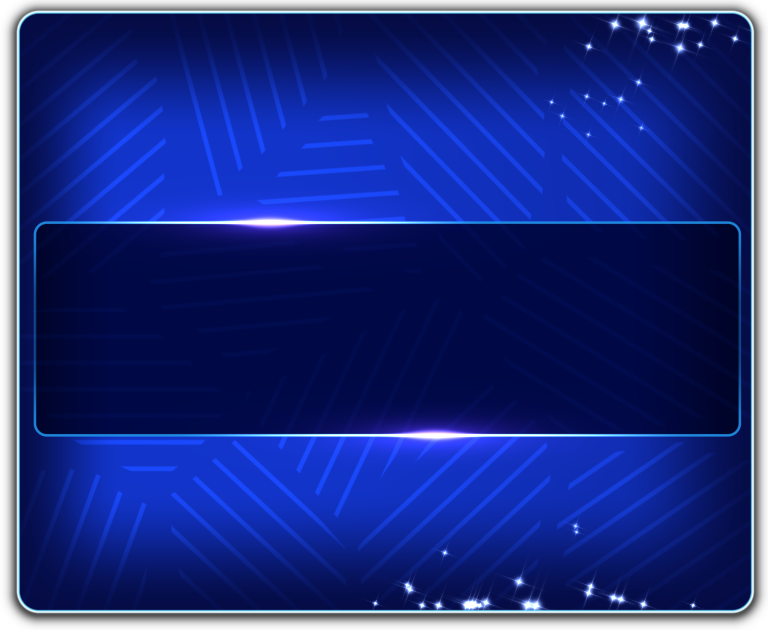
A WebGL 2 fragment shader for this background:

```glsl
#version 300 es
precision highp float;
uniform vec2 u_resolution;
out vec4 fragColor;

// Layout, in units of the canvas height
const float ASPECT = 1.219;
const vec2 CARD_CENTER = vec2(0.6117, 0.505), CARD_HALF = vec2(0.585, 0.478);
const vec2 PANEL_CENTER = vec2(0.6149, 0.4778), PANEL_HALF = vec2(0.5594, 0.1688);
const float CARD_RADIUS = 0.035, PANEL_RADIUS = 0.019;
const vec2 TOP_FLARE = vec2(0.428, 0.6466), BOTTOM_FLARE = vec2(0.69, 0.309);
const float STRIPE_STEP = 0.042, STRIPE_HALF = 0.0037;
const int STARS = 22;

// Colours
const vec3 NAVY = vec3(0.018, 0.045, 0.27), BLUE = vec3(0.07, 0.205, 0.79);
const vec3 STRIPE = vec3(0.03, 0.08, 0.20);
const vec3 PANEL_DARK = vec3(0.0, 0.012, 0.15), PANEL_BLUE = vec3(0.0, 0.033, 0.275);
const vec3 CYAN = vec3(0.13, 0.58, 0.92), VIOLET = vec3(0.38, 0.20, 0.85);
const vec3 STARLIGHT = vec3(0.70, 0.80, 1.0);

// Hatched cells: seed position and stripe angle
const int CELLS = 13;
const vec3 SEEDS[CELLS] = vec3[CELLS](
    vec3(0.166, 0.778, 0.70), vec3(0.380, 0.820, -1.31), vec3(0.515, 0.707, 0.07),
    vec3(0.737, 0.794, -0.80), vec3(1.014, 0.778, -0.78), vec3(0.428, 0.548, 0.09),
    vec3(0.539, 0.342, 1.13), vec3(1.000, 0.430, -0.55), vec3(0.222, 0.319, 0.0),
    vec3(0.150, 0.168, 1.22), vec3(0.357, 0.168, -0.75), vec3(0.745, 0.208, 0.75),
    vec3(1.014, 0.176, 0.60));

float hash(float n) { return fract(sin(n * 12.9898) * 4375.85); }

float roundBox(vec2 p, vec2 halfSize, float radius) {
    vec2 q = abs(p) - halfSize + radius;
    return length(max(q, 0.0)) + min(max(q.x, q.y), 0.0) - radius;
}

// Cellular hatching: every cell has its own stripe direction
float hatching(vec2 p, float px) {
    float nearest = 9.0, second = 9.0, id = 0.0;
    vec3 seed = SEEDS[0];
    for (int i = 0; i < CELLS; i++) {
        float d = distance(p, SEEDS[i].xy);
        if (d < nearest) {
            second = nearest;
            nearest = d;
            seed = SEEDS[i];
            id = float(i);
        } else second = min(second, d);
    }
    float row = dot(p - seed.xy, vec2(-sin(seed.z), cos(seed.z))) / STRIPE_STEP;
    float d = abs(fract(row) - 0.5) * STRIPE_STEP;
    float trim = 0.012 + 0.035 * hash(floor(row) + id * 17.0);
    float line = 1.0 - smoothstep(STRIPE_HALF - px, STRIPE_HALF + px, d);
    return line * smoothstep(trim, trim + 0.006, second - nearest);
}

// Thin bright streak with a swollen core and a violet halo
vec3 flare(vec2 d, float reach) {
    float fade = smoothstep(0.0, 0.75, 1.0 - abs(d.x) / reach);
    float width = 0.0018 + 0.0045 * exp(-pow(d.x / 0.045, 2.0));
    float streak = exp(-pow(d.y / width, 2.0)) * fade;
    float halo = exp(-length(d / vec2(0.075, 0.014)));
    return streak * vec3(0.95, 0.88, 1.0) + halo * VIOLET;
}

float sparkle(vec2 d, float size) {
    d = mat2(0.94, 0.34, -0.34, 0.94) * d;
    vec2 a = abs(d) / size;
    float rays = exp(-a.x * 3.5 - a.y * 38.0) + exp(-a.y * 3.5 - a.x * 38.0);
    return rays * 0.75 + 1.1 * exp(-dot(a, a) * 45.0);
}

// Clusters thin out away from the top and bottom edges
float starfield(vec2 p) {
    float glow = 0.0;
    for (int i = 0; i < 2 * STARS; i++) {
        float n = float(i) + 1.0;
        bool top = i < STARS;
        float drop = pow(hash(n + 51.3), 2.6);
        float spread = (hash(n + 7.1) + hash(n + 23.7) - 1.0) * 0.30;
        vec2 c = top ? vec2(1.04 + spread - drop * 0.10, 0.966 - drop * 0.19)
                     : vec2(0.82 + spread * 1.1 - drop * 0.05, 0.039 + drop * 0.17);
        float size = mix(0.018, 0.057, hash(n + 91.9) * (1.0 - drop));
        glow += sparkle(p - c, size) * mix(1.0, 0.45, drop);
    }
    return glow;
}

void main() {
    vec2 p = gl_FragCoord.xy / u_resolution * vec2(ASPECT, 1.0);
    float px = 1.0 / u_resolution.y;
    float card = roundBox(p - CARD_CENTER, CARD_HALF, CARD_RADIUS);
    float panel = roundBox(p - PANEL_CENTER, PANEL_HALF, PANEL_RADIUS);

    // Blue field, darkened toward the card edges
    vec2 low = p - CARD_CENTER + CARD_HALF, high = CARD_CENTER + CARD_HALF - p;
    float sides = smoothstep(-0.01, 0.17, low.x) * smoothstep(-0.01, 0.22, high.x);
    float ends = smoothstep(0.0, 0.20, low.y) * smoothstep(0.01, 0.21, high.y);
    float light = sides * ends * mix(1.0, 0.80, smoothstep(0.4, 1.1, p.x));
    float stripes = hatching(p, px);
    vec3 color = mix(NAVY, BLUE, light) + STRIPE * stripes * (0.15 + 0.85 * light);

    // Dark panel and its rim, dimmer halfway up the sides
    vec3 inner = mix(PANEL_DARK, PANEL_BLUE, sides) + STRIPE * stripes * 0.16;
    color = mix(color, inner, smoothstep(px, -px, panel));
    float rim = 1.0 - smoothstep(0.0008, 0.0016 + px, abs(panel));
    float height = abs(p.y - PANEL_CENTER.y) / PANEL_HALF.y;
    color = mix(color, CYAN, rim * mix(0.40, 0.90, smoothstep(0.2, 1.0, height)));

    // Lights
    color += flare(p - TOP_FLARE, 0.34) + flare(p - BOTTOM_FLARE, 0.42);
    color += STARLIGHT * starfield(p) * smoothstep(-px, px, panel);

    // Card border, then the soft shadow around it
    vec3 border = mix(vec3(0.92, 0.98, 1.0), vec3(0.45, 0.88, 1.0), smoothstep(-0.0015, -0.004, card));
    color = mix(color, border, smoothstep(-0.0045 - px, -0.0045 + px, card));
    float shade = roundBox(p - CARD_CENTER + vec2(0.0, 0.003), CARD_HALF, CARD_RADIUS);
    vec3 outside = vec3(1.0 - 0.68 * exp(-pow(max(shade, 0.0) / 0.0105, 1.6)));
    color = mix(color, outside, smoothstep(-px, px, card));
    fragColor = vec4(clamp(color, 0.0, 1.0), 1.0);
}
```
